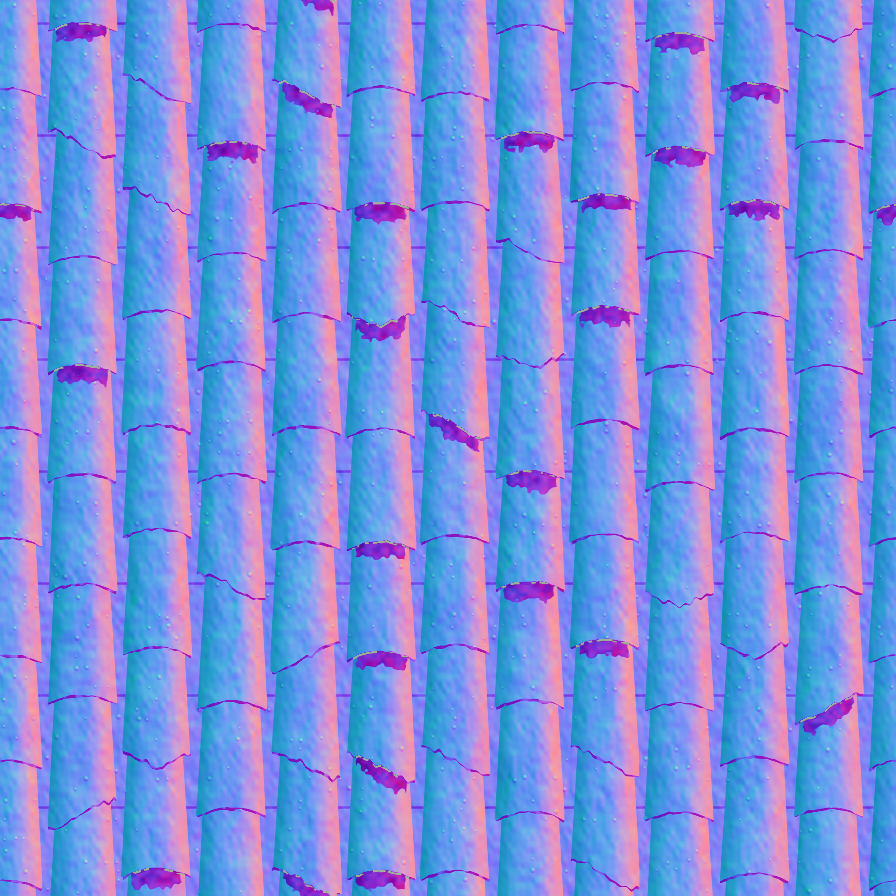
Write a WebGL 1 fragment shader that draws this texture map.

```glsl
precision highp float;
// Normal map of a clay barrel-tile roof: tapered overlapping tiles with chipped lower edges.
uniform vec2 u_resolution;

#define COLS 12.0
#define ROWS 8.0
#define HALF_WIDE 0.463     // half width at the lower end of a tile
#define HALF_NARROW 0.378   // half width at the upper end
#define LIP 0.021           // thickness of the dark lower lip
#define CHIP_SHARE 0.27     // share of tiles with a chipped edge
#define CHIP_DEPTH 0.15
#define ROUGHNESS 0.16
#define PEBBLE_CELLS 88.0
#define PEBBLE_SLOPE 0.28

float hash(vec2 p) {
  return fract(sin(dot(p, vec2(127.1, 311.7))) * 43758.5453);
}

// Value noise that wraps after a whole number of cells
float noise(vec2 p, vec2 period) {
  vec2 i = floor(p), f = fract(p);
  f = f * f * (3.0 - 2.0 * f);
  vec2 a = mod(i, period), b = mod(i + 1.0, period);
  return mix(mix(hash(a), hash(vec2(b.x, a.y)), f.x),
             mix(hash(vec2(a.x, b.y)), hash(b), f.x), f.y);
}

// Small round lumps scattered over a wrapping grid
float pebbles(vec2 uv) {
  vec2 p = uv * PEBBLE_CELLS;
  vec2 id = mod(floor(p), PEBBLE_CELLS);
  float radius = mix(0.14, 0.3, hash(id + 5.3));
  vec2 center = mix(vec2(0.3), vec2(0.7), vec2(hash(id + 1.7), hash(id + 9.1)));
  vec2 d = (fract(p) - center) / radius;
  float dome = max(0.0, 1.0 - dot(d, d));
  return step(0.9, hash(id + 2.9)) * dome * dome * radius * PEBBLE_SLOPE / PEBBLE_CELLS;
}

// Fine surface height
float relief(vec2 uv) {
  float h = pebbles(uv);
  vec2 freq = vec2(48.0, 32.0);
  float gain = 0.6;
  for (int i = 0; i < 3; i++) {
    h += gain * ROUGHNESS * noise(uv * freq, freq) / freq.x;
    freq *= 2.0;
    gain += 0.3;
  }
  return h;
}

// Height of a tile's lower edge relative to its row: arch, vee or slanted break
float edgeShape(vec2 id, float x) {
  float kind = hash(id + 2.3);
  float s = clamp(x / 0.44, -1.0, 1.0);
  float slant = 0.1 - 0.2 * smoothstep(-0.9, 0.9, s) - 0.02 * s;
  float shape = 0.075 * (1.0 - s * s) - 0.035;
  if (kind > 0.95) shape = -slant;
  else if (kind > 0.79) shape = slant;
  else if (kind > 0.66) shape = 0.13 * abs(s) - 0.08;
  float jag = noise(vec2((id.x + x) * 14.0, id.y * 7.0), vec2(COLS * 14.0, 64.0)) - 0.5;
  return shape + jag * (kind > 0.66 ? 0.05 : 0.014) + 0.09 * (hash(id + 6.4) - 0.5);
}

void main() {
  vec2 uv = gl_FragCoord.xy / u_resolution;
  vec2 p = uv * vec2(COLS, ROWS);
  vec2 px = vec2(COLS, ROWS) / u_resolution;

  // Column, with alternate columns staggered and one out of step
  float col = floor(p.x + 0.4);
  float x = p.x - 0.1 - col;
  col = mod(col, COLS);
  float stagger = mod(col, 2.0) * step(0.5, abs(col - 5.0));
  float y = p.y - mix(0.19, 0.74, stagger) - 0.1 * (hash(vec2(col, 40.0)) - 0.5);

  // The tile holding this point and the edge hanging above it
  float base = floor(y), row = base - 1.0, below = -9.0, above = 9.0;
  vec2 upperId = vec2(0.0);
  for (int i = -1; i <= 2; i++) {
    float r = base + float(i);
    vec2 id = vec2(col, mod(r, ROWS));
    float e = r + edgeShape(id, x);
    if (e <= y) {
      row = r;
      below = e;
    } else if (e < above) {
      above = e;
      upperId = id;
    }
  }
  vec2 tileId = vec2(col, mod(row, ROWS));
  float drop = above - y;

  // Tapered outline with a slight lean
  float t = clamp(y - row, 0.0, 1.1);
  float halfWidth = mix(HALF_WIDE, HALF_NARROW, t);
  float shift = 0.03 * (hash(tileId + 8.2) - 0.5) + 0.03 * (hash(tileId + 4.6) - 0.5) * t;
  float s = (x - shift) / halfWidth;
  float side = (abs(s) - 1.0) * halfWidth;
  float onTile = 1.0 - smoothstep(-px.x * 0.5, px.x * 0.5, side);
  s = clamp(s, -1.0, 1.0);
  float bend = s * s * onTile;

  // Flat underlay with a course line, then the rounded tile
  float course = abs(fract(p.y - 0.29) - 0.5);
  float seam = 1.0 - smoothstep(0.006, 0.006 + px.y, course);
  vec2 n = mix(vec2(0.0, 0.04), vec2(-0.08, -0.5), seam);
  vec2 broad = vec2(noise(uv * vec2(24.0, 16.0), vec2(24.0, 16.0)),
                    noise(uv * vec2(36.0, 24.0) + 0.5, vec2(36.0, 24.0))) - 0.5;
  float across = -0.8 + 0.58 * smoothstep(-1.05, -0.1, s) + 1.1 * smoothstep(-0.05, 0.93, s);
  vec2 curve = vec2(across, 0.23 - 0.1 * s * s);
  n = mix(n, curve + broad * vec2(0.2, 0.18) * (1.0 - 0.7 * s * s), onTile);

  // Grain and pebbles tilt the surface
  vec2 e = vec2(0.0013, 0.0);
  float h = relief(uv);
  vec2 slope = (vec2(relief(uv + e.xy), relief(uv + e.yx)) - h) / e.x;
  n -= slope * (1.0 - 0.6 * bend);

  // Chipped underside and broken dark lip below the upper tile
  float grit = noise(uv * 220.0, vec2(220.0));
  float ragged = noise(uv * 112.0, vec2(112.0));
  float chipped = step(hash(upperId + 7.7), CHIP_SHARE);
  float depth = CHIP_DEPTH * (1.0 - 0.5 * pow(abs(s), 4.0));
  depth += 0.07 * (ragged - 0.5) + 0.07 * (grit - 0.5);
  float chip = chipped * onTile * (1.0 - smoothstep(depth - px.y, depth + px.y, drop));
  chip *= 1.0 - smoothstep(0.84, 0.9, abs(s) + 0.1 * (grit - 0.5));
  vec2 under = vec2(0.06 + 0.35 * s + 0.6 * (grit - 0.5), -0.72 + 0.5 * (ragged - 0.5));
  n = mix(n, under, chip);
  float lipWidth = LIP * (0.15 + 1.3 * ragged);
  float lip = 1.0 - smoothstep(lipWidth - px.y * 0.4, lipWidth + px.y * 0.4, drop);
  lip = max(lip, 0.7 * (1.0 - smoothstep(0.0, px.y * 0.7, y - below)));
  lip *= 1.0 - smoothstep(HALF_WIDE - px.x, HALF_WIDE, abs(x));
  lip *= mix(0.45, 1.0, smoothstep(0.2, 0.55, grit));
  n = mix(n, vec2(0.1 + 0.3 * s, -0.84), lip);

  // Encode with shallower depth on steep parts, then add the pale rim over chips
  n *= min(1.0, 0.97 / max(length(n), 0.001));
  float z = sqrt(1.0 - dot(n, n)) * mix(0.93, 0.81, max(bend, 0.6 * max(chip, lip)));
  vec3 color = vec3(n, z) * 0.5 + 0.5;
  float rim = chipped * onTile * (1.0 - smoothstep(0.014, 0.014 + px.y, drop));
  color = mix(color, vec3(0.62, 0.8, 0.58), rim * smoothstep(0.4, 0.55, grit) * 0.85);
  gl_FragColor = vec4(color, 1.0);
}
```
